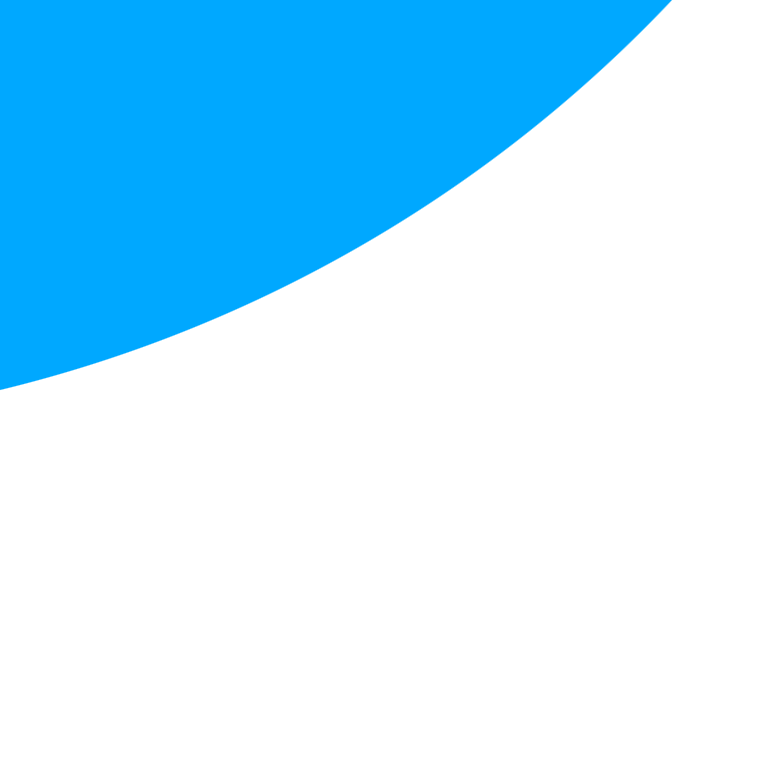
A three.js fragment shader for this background:

```glsl
// A flat blue disc, centred far beyond the upper left corner, on white.
// Only its lower right arc is visible; a signed distance to the circle,
// smoothed over about one pixel, gives the edge.

#define DISC_CENTER vec2(-0.4186, 2.2212)
#define DISC_RADIUS 1.7790
#define DISC_COLOR  vec3(0.0, 0.66, 1.0)
#define PAPER_COLOR vec3(1.0)

varying vec2 vUv;

// Signed distance to a circle, negative inside.
float circleDistance(vec2 point, vec2 center, float radius) {
  return length(point - center) - radius;
}

void main() {
  float edgeDistance = circleDistance(vUv, DISC_CENTER, DISC_RADIUS);

  // Coverage falls from 1 to 0 across one pixel at the edge.
  float pixelWidth = max(fwidth(edgeDistance), 1e-5);
  float coverage = clamp(0.5 - edgeDistance / pixelWidth, 0.0, 1.0);

  gl_FragColor = vec4(mix(PAPER_COLOR, DISC_COLOR, coverage), 1.0);
}
```
